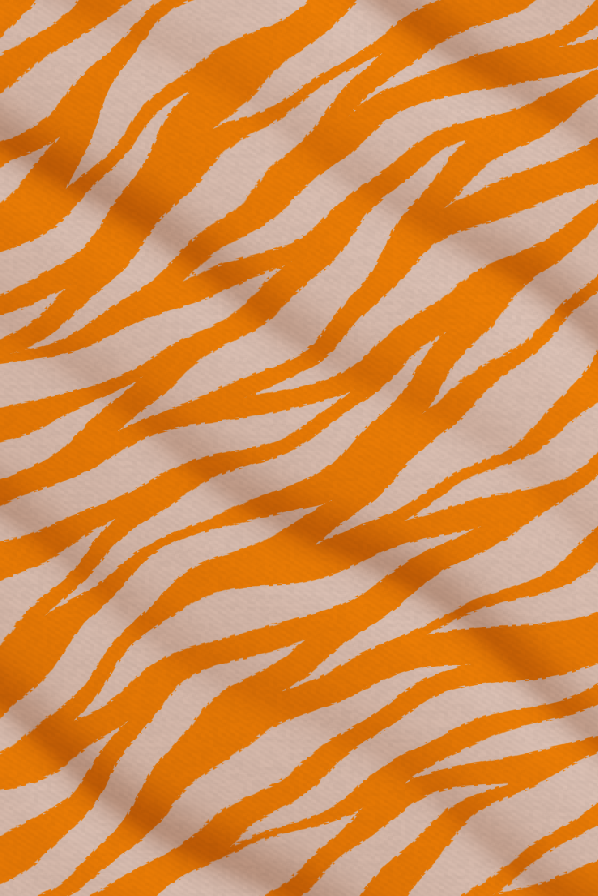
Give the GLSL for this texture, as a Shadertoy shader.

```glsl
// Knitted cloth with slanting zebra stripes, crossed by soft diagonal folds.
// Pale tapered leaves lie in staggered, sine-warped rows on an orange ground;
// fold shading and a fine stitch grain are then laid over both yarns.

float hash(vec2 p) {
    p = fract(p * vec2(0.1031, 0.1197));
    p += dot(p, p.yx + 33.33);
    return fract((p.x + p.y) * p.x * 17.0 + p.y * 9.0);
}

// Bend the rows: x runs along the stripes, y across them.
vec2 stripeSpace(vec2 p) {
    float angle = 0.55;
    vec2 q = mat2(cos(angle), -sin(angle), sin(angle), cos(angle)) * p;
    q.y += 0.020 * sin(9.0 * q.x + 5.0 * q.y + 1.0)
         + 0.008 * sin(19.0 * q.x - 11.0 * q.y)
         + 0.0025 * sin(47.0 * q.x + 31.0 * q.y);
    q.x += 0.03 * sin(8.0 * q.y + 2.0);
    return q;
}

// Approximate distance to the nearest pale leaf, negative inside.
float leaves(vec2 q) {
    float pitch = 0.072, span = 0.46;
    float row = floor(q.y / pitch);
    float d = 1.0;
    for (int j = -1; j <= 1; j++) {
        float r = row + float(j);
        float stagger = 0.43 * r + 0.2 * hash(vec2(r + 40.0, 7.0));
        float x = q.x / span + stagger;
        float tilt = hash(vec2(r + 71.0, 3.0)) < 0.7 ? 0.32 : -0.32;
        for (int i = -1; i <= 1; i++) {
            vec2 id = vec2(floor(x) + float(i), r) + 50.0;
            float h = hash(id), k = hash(id + 19.0);
            float center = id.x - 49.5 + 0.16 * (h - 0.5);
            float t = clamp((x - center) / (0.52 + 0.08 * k), -1.4, 1.4);
            float middle = (r + 0.5 + tilt * t + 0.18 * (k - 0.5) * sin(4.0 * t)) * pitch;
            float halfWidth = pitch * mix(0.28, 0.40, h) * (1.0 - t * t)
                            * (1.0 + 0.55 * (k - 0.5) * t);
            d = min(d, abs(q.y - middle) - halfWidth);
        }
    }
    return d;
}

// Depth of shadow in the folds, which fall from upper left to lower right.
float foldShadow(vec2 p) {
    float across = p.y + 0.72 * p.x + 0.018 * sin(7.0 * p.x + 1.0)
                 + 0.012 * sin(13.0 * p.x - 5.0 * p.y);
    float shade = 0.0;
    for (int i = 0; i < 6; i++) {
        float n = float(i);
        float s = across - 0.23 - 0.215 * n;
        float width = s < 0.0 ? 0.022 : 0.042;
        float strength = 0.65 + 0.35 * sin(6.0 * p.x + 2.3 * n + 0.5);
        shade += strength * exp(-s * s / (width * width));
        float crest = (s + 0.065) / 0.035;
        shade -= 0.18 * strength * exp(-crest * crest);
    }
    return shade;
}

void mainImage(out vec4 fragColor, in vec2 fragCoord) {
    vec2 p = fragCoord / iResolution.y;
    float pixel = 1.0 / iResolution.y;

    // Stitches roughen the stripe edges into tiny steps.
    vec2 stitch = floor(p * vec2(210.0, 270.0));
    float stitchNoise = hash(stitch) - 0.5;
    float d = leaves(stripeSpace(p)) + 0.0028 * stitchNoise;
    float pale = 1.0 - smoothstep(-pixel, pixel, d);

    // Each yarn has its own lit and shadowed colour.
    float shade = foldShadow(p) + 0.10 + 0.08 * sin(5.0 * p.x + 3.0 * p.y);
    vec3 orangeYarn = mix(vec3(0.895, 0.472, 0.018), vec3(0.755, 0.365, 0.020), shade);
    vec3 paleYarn = mix(vec3(0.828, 0.722, 0.672), vec3(0.725, 0.580, 0.505), shade);
    vec3 color = mix(orangeYarn, paleYarn, pale);

    // Twill ribs, speckle and short heathered streaks.
    float twill = sin(6.2832 * (95.0 * p.x + 150.0 * p.y));
    float streak = hash(floor(p * vec2(28.0, 256.0)) + 300.0) - 0.5;
    float grain = 0.010 * twill + 0.030 * stitchNoise + 0.014 * pale * streak;
    fragColor = vec4(color * (1.0 + grain), 1.0);
}
```
